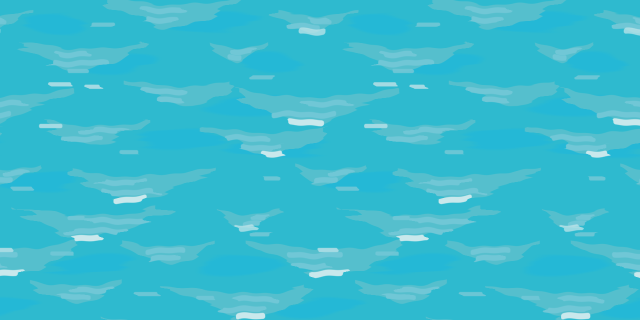
Give the GLSL for this texture, as a Shadertoy shader.

```glsl
// Stylised sea surface: pale crescent swells with ragged, brush-like edges,
// highlight streaks and foam caps over turquoise water with bluer patches.
// Features sit in jittered, staggered cells that repeat as a seamless tile.

const vec3 WATER = vec3(0.18, 0.73, 0.81);
const vec3 DEEP = vec3(0.13, 0.72, 0.85);
const vec3 SWELL = vec3(0.335, 0.75, 0.805);
const vec3 LIGHT = vec3(0.44, 0.78, 0.84);
const vec3 FOAM = vec3(0.79, 0.91, 0.925);

const vec2 CELL = vec2(0.508, 0.125);  // in canvas heights
const vec2 TILE = vec2(2.0, 8.0);      // cells before the pattern repeats
const vec2 JITTER = vec2(0.17, 0.055);
const float SMALL_SWELL = 0.085;       // half widths
const float LARGE_SWELL = 0.265;
const float STROKE = 0.017;            // height of one brush stroke
const float RAGGED = 0.065;            // sideways shift between strokes
const float FOAM_CHANCE = 0.68;
const float DEEP_CHANCE = 0.6;

float hash(vec2 p) {
    vec3 q = fract(p.xyx * vec3(0.1031, 0.1030, 0.0973));
    q += dot(q, q.yzx + 33.33);
    return fract((q.x + q.y) * q.z);
}

// Sideways offset that jumps from one horizontal stroke to the next
float strokeShift(float y, float seed) {
    float s = y / STROKE + 40.0;
    float i = floor(s);
    float blend = smoothstep(0.3, 0.7, fract(s));
    return mix(hash(vec2(i, seed)), hash(vec2(i + 1.0, seed)), blend) - 0.5;
}

float fill(float d) {
    float edge = 0.5 / iResolution.y;
    return smoothstep(edge, -edge, d);
}

float streak(vec2 p, vec2 halfSize) {
    float r = 0.8 * halfSize.y;
    vec2 d = abs(p) - halfSize + r;
    return length(max(d, 0.0)) + min(max(d.x, d.y), 0.0) - r;
}

// Sagging top edge, deeper belly, thin raised tips
float crescent(vec2 p, float w, float h, float skew) {
    float u = clamp(p.x / w, -1.0, 1.0);
    u += skew * (1.0 - u * u);
    float top = h * (0.25 + 0.25 * u * u);
    float belly = h * (0.85 * pow(abs(u), 1.4) - 0.5);
    return max(max(p.y - top, belly - p.y), abs(p.x) - w);
}

// Coverage of one cell: x swell, y highlights, z foam, w deep patch
vec4 cellMasks(vec2 p, vec2 id) {
    vec2 key = mod(id, TILE);
    float seed = key.x * 17.0 + key.y * 31.0 + 5.0;
    vec4 rnd = vec4(hash(vec2(seed, 1.3)), hash(vec2(seed, 2.7)),
                    hash(vec2(seed, 3.9)), hash(vec2(seed, 5.1)));
    vec4 mask = vec4(0.0);

    // Swell body
    float big = mod(key.x + floor(key.y * 0.5), 2.0);
    float w = mix(SMALL_SWELL, LARGE_SWELL, 0.5 * big + 0.5 * rnd.x);
    float h = 0.025 + 0.36 * w;
    float skew = 0.4 * (rnd.w - 0.5);
    vec2 q = p - (rnd.yz - 0.5) * JITTER;
    float shift = strokeShift(q.y, seed);
    q.y += 0.003 * sin(q.x * 37.0 + seed) + 0.002 * sin(q.x * 83.0 - seed);
    vec2 ragged = q + vec2(RAGGED * shift, 0.0);
    mask.x = fill(crescent(ragged, w, h, skew));

    // Highlights inside the swell
    for (float k = 0.0; k < 2.0; k++) {
        float a = hash(vec2(seed, 7.0 + k));
        float b = hash(vec2(seed, 11.0 + k));
        vec2 at = vec2((a - 0.5) * w * (0.9 - 0.4 * k), h * (0.08 - 0.3 * k));
        vec2 size = vec2(w * mix(0.22, 0.45, b), 0.0085);
        mask.y = max(mask.y, fill(streak(ragged - at, size)));
    }

    // Foam cap at the lowest point
    vec2 f = q + vec2(0.35 * RAGGED * shift + skew * w, 0.43 * h);
    f.y += 0.12 * (rnd.y - 0.5) * f.x;
    vec2 capSize = vec2(mix(0.026, 0.062, rnd.x), 0.0095);
    float cap = fill(streak(f, capSize)) * mix(0.7, 1.0, big);
    mask.z = cap * step(rnd.z, FOAM_CHANCE);

    // Loose glint on open water
    vec2 g = p - vec2(rnd.w - 0.5, rnd.x - 0.5) * CELL;
    g.x += 0.25 * CELL.x * sign(rnd.y - 0.5) + 0.02 * shift;
    float glint = fill(streak(g, vec2(mix(0.022, 0.038, rnd.z), 0.0065)));
    mask.y = max(mask.y, glint * 0.9);
    mask.z = max(mask.z, glint * 0.6 * step(0.72, rnd.x));

    // Soft deep patch beside the swell
    vec2 d = p - vec2(0.3 * (rnd.x - 0.5) + 0.2, 0.05 * (rnd.w - 0.5));
    d.x += 0.09 * shift + 0.03 * sin(d.y * 60.0 + seed);
    float patchEdge = length(d / vec2(0.08 + 0.08 * rnd.y, 0.035));
    mask.w = smoothstep(1.1, 0.8, patchEdge) * step(rnd.w, DEEP_CHANCE);
    return mask;
}

vec3 sea(vec2 p) {
    float row = floor(p.y / CELL.y);
    vec4 mask = vec4(0.0);
    for (float j = -1.0; j <= 1.0; j++) {
        float y = row + j;
        float stagger = 0.5 * mod(y, 2.0);
        float column = floor(p.x / CELL.x - stagger);
        for (float i = -1.0; i <= 1.0; i++) {
            vec2 id = vec2(column + i, y);
            vec2 center = (id + vec2(0.5 + stagger, 0.5)) * CELL;
            mask = max(mask, cellMasks(p - center, id));
        }
    }
    vec3 color = mix(WATER, DEEP, 0.75 * mask.w);
    color = mix(color, SWELL, mask.x);
    color = mix(color, LIGHT, mask.y);
    return mix(color, FOAM, mask.z);
}

void mainImage(out vec4 fragColor, in vec2 fragCoord) {
    // Four samples per pixel smooth the stepped edges
    vec3 color = vec3(0.0);
    for (int s = 0; s < 4; s++) {
        vec2 offset = vec2(s % 2, s / 2) * 0.5 - 0.25;
        color += 0.25 * sea((fragCoord + offset) / iResolution.y);
    }
    fragColor = vec4(color, 1.0);
}
```
